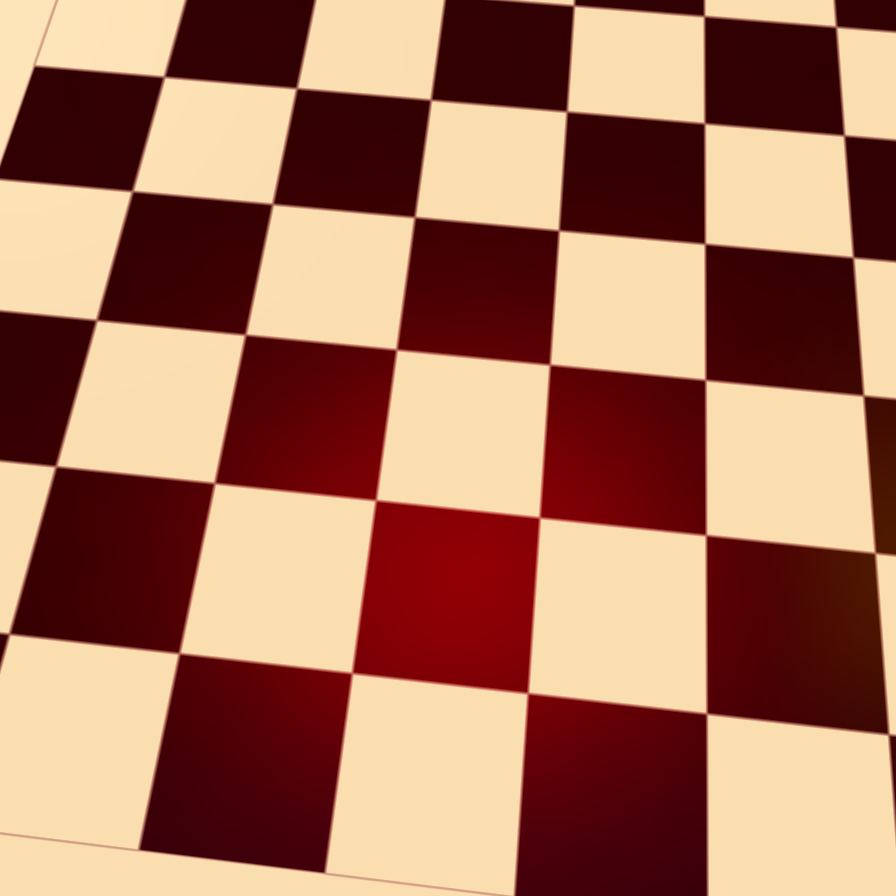
This pattern is drawn by a Shadertoy shader. Its source:

```glsl
#define CREAM vec3(0.982, 0.871, 0.692)
#define DEEP_RED vec3(0.190, 0.000, 0.008)
#define GLOW_RED vec3(0.560, 0.000, 0.020)
#define OLIVE_TINT vec3(0.080, 0.100, -0.010)
#define GLOW_CENTER vec2(0.52, 0.36)
#define GLOW_RADIUS vec2(0.31, 0.28)
#define BOARD_CORNER vec2(-5.0, -1.0)
#define EDGE_SOFTNESS 0.002
#define MOTTLE 0.012

float hash(vec2 p) {
    return fract(sin(dot(p, vec2(127.1, 311.7))) * 43758.5453);
}

float valueNoise(vec2 p) {
    vec2 cell = floor(p);
    vec2 f = fract(p);
    f = f * f * (3.0 - 2.0 * f);
    vec2 side = vec2(1.0, 0.0);
    return mix(mix(hash(cell), hash(cell + side.xy), f.x),
               mix(hash(cell + side.yx), hash(cell + side.xx), f.x), f.y);
}

// Canvas position to board squares, through the tilted view
vec2 boardCoord(vec2 p) {
    mat3 view = mat3(0.1945, -0.02475, -0.0086,
                     0.0585, 0.2294, 0.0751,
                     0.7891, 0.2031, 1.0);
    vec3 q = inverse(view) * vec3(p, 1.0);
    return q.xy / q.z;
}

// Coverage of the dark squares, with a plain margin past the corner
float darkSquares(vec2 board, vec2 blur) {
    vec2 wave = abs(mod(board - 0.5, 2.0) - 1.0) - 0.5;
    vec2 parity = clamp(wave / blur, -1.0, 1.0);
    vec2 inside = smoothstep(-blur, blur, board - BOARD_CORNER);
    return (0.5 + 0.5 * parity.x * parity.y) * inside.x * inside.y;
}

// Red glow, olive reflection at the right and a purple cast below
vec3 darkColor(vec2 p) {
    vec2 offset = (p - GLOW_CENTER) / GLOW_RADIUS;
    vec3 color = mix(DEEP_RED, GLOW_RED, exp(-dot(offset, offset)));
    float height = (p.y - 0.38) / 0.18;
    color += OLIVE_TINT * smoothstep(0.83, 1.0, p.x) * exp(-height * height);
    color.b += 0.03 * (1.0 - smoothstep(0.0, 0.3, p.y));
    color.r += MOTTLE * (valueNoise(p * 24.0) - 0.5);
    return color;
}

// Cream with a slightly brighter upper left
vec3 lightColor(vec2 p) {
    float shine = 1.0 - smoothstep(0.0, 0.5, distance(p, vec2(0.0, 1.0)));
    return CREAM + vec3(0.016, 0.025, 0.035) * shine;
}

void mainImage(out vec4 fragColor, in vec2 fragCoord) {
    vec2 p = fragCoord / iResolution.xy;
    vec2 board = boardCoord(p);
    vec2 blur = fwidth(board) * max(EDGE_SOFTNESS * iResolution.y, 1.0);
    float dark = darkSquares(board, blur);

    vec3 color = mix(lightColor(p), darkColor(p), dark);

    // Warm fringe where the squares meet
    color += vec3(0.04, -0.04, -0.02) * 4.0 * dark * (1.0 - dark);
    fragColor = vec4(clamp(color, 0.0, 1.0), 1.0);
}
```
